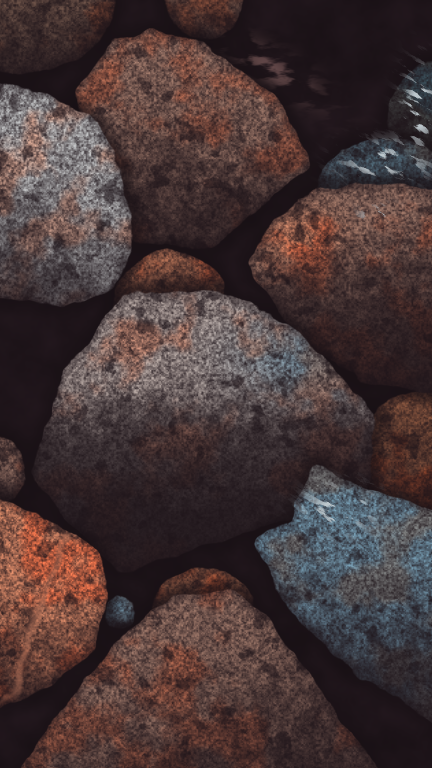
A Shadertoy shader for this texture:

```glsl
// A pile of weathered boulders with dark gaps and a few wet, glinting stones.
// Rounded polygons and ovals are painted back to front; each has a soft ridge
// between its lit top and shaded face, with layered value noise as grain.
const vec2 CANVAS = vec2(43.2, 76.8);  // working units
const vec3 SHADOW = vec3(0.115, 0.078, 0.098);
const vec3 GREY = vec3(0.53, 0.52, 0.53);
const vec3 BROWN = vec3(0.44, 0.33, 0.30);
const vec3 RUST = vec3(0.60, 0.38, 0.30);
const vec3 SLATE = vec3(0.33, 0.41, 0.47);
const vec3 GLINT = vec3(0.74, 0.78, 0.80);
const float ROUNDING = 1.0;  // corner radius of boulders
const float GRAIN = 1.5;     // speckle contrast
const float ROUGH = 1.6;     // raggedness of the ridge

vec2 p, q;  // canvas point, and the same point warped for uneven outlines
vec3 col;   // colour painted so far

float hash(vec2 a) {
  vec3 h = fract(a.xyx * 0.1031);
  h += dot(h, h.yzx + 33.33);
  return fract((h.x + h.y) * h.z);
}
float noise(vec2 a) {
  vec2 i = floor(a), f = fract(a), e = vec2(1, 0);
  f *= f * (3.0 - 2.0 * f);
  return mix(mix(hash(i), hash(i + e), f.x),
             mix(hash(i + e.yx), hash(i + e.xx), f.x), f.y);
}
float fbm(vec2 a) {
  float sum = 0.0, amp = 0.533;
  for (int i = 0; i < 4; i++, amp *= 0.5) {
    sum += amp * noise(a);
    a = mat2(1.6, 1.2, -1.2, 1.6) * a + 17.0;
  }
  return sum;
}

// Each column of the outline holds two corners
vec2 corner(mat4 m, int i) { return i % 2 == 0 ? m[i / 2].xy : m[i / 2].zw; }
// Signed distance to a rounded eight-cornered outline
float boulder(mat4 m) {
  vec2 a = corner(m, 7);
  float d = 1e5, s = 1.0;
  for (int i = 0; i < 8; i++) {
    vec2 v = corner(m, i), e = a - v, w = q - v;
    vec2 b = w - e * clamp(dot(w, e) / dot(e, e), 0.0, 1.0);
    d = min(d, dot(b, b));
    bvec3 c = bvec3(q.y >= v.y, q.y < a.y, e.x * w.y > e.y * w.x);
    if (all(c) || all(not(c))) s = -s;
    a = v;
  }
  return s * sqrt(d) - ROUNDING;
}
// Ovals and spots: centre in xy, radii in zw
float oval(vec4 o) { return (length((q - o.xy) / o.zw) - 1.0) * min(o.z, o.w); }
float spot(vec4 o) {
  vec2 r = (p - o.xy) / o.zw;
  return exp(-dot(r, r));
}

// ridge: midpoint, angle toward the light, half width
void paint(float d, vec3 lit, vec4 ridge) {
  col = mix(SHADOW * 0.8, col, mix(0.4, 1.0, smoothstep(0.0, 1.8, d)));
  if (d > 0.5) return;
  float h = dot(p - ridge.xy, vec2(cos(ridge.z), sin(ridge.z))) / ridge.w;
  h += (fbm(p * 0.8) - 0.5) * ROUGH;
  float tone = 0.08 + 0.27 * smoothstep(-3.0, 0.0, h) + 0.65 * smoothstep(-1.0, 1.0, h);
  tone *= mix(0.65, 1.0, smoothstep(0.0, 1.0, -d));
  tone *= 1.0 - 0.55 * smoothstep(0.62, 0.75, fbm(p * 0.7 + 9.0));
  float speck = 0.55 * noise(p * 4.0) + 0.45 * noise(p * 7.3 + 5.0) - 0.5;
  lit *= mix(vec3(1), vec3(1.12, 0.88, 0.78), smoothstep(0.45, 0.7, fbm(p * 0.28 + 31.0)));
  vec3 stone = SHADOW + (lit - SHADOW) * tone * (1.0 + GRAIN * speck);
  float px = CANVAS.x / iResolution.x;
  col = mix(col, stone, 1.0 - smoothstep(-px, px, d));
}
// Broken bright streaks on wet stone
void wet(vec4 area) {
  float streak = smoothstep(0.56, 0.7, fbm(p * vec2(0.9, 1.5) + p.yx * 0.5));
  col = mix(col, GLINT, streak * min(1.0, 1.3 * spot(area)));
}

void mainImage(out vec4 fragColor, in vec2 fragCoord) {
  p = fragCoord / iResolution.xy * CANVAS;
  q = p + 0.9 * (vec2(fbm(p * 0.45), fbm(p * 0.45 + 40.0)) - 0.5);
  // Gaps and the dark layered ledge at the top
  col = SHADOW * (0.8 + 0.4 * fbm(p * 0.4));
  float ledge = spot(vec4(27, 70.0 - 0.55 * (p.x - 27.0), 5, 2));
  col += BROWN * 0.6 * ledge * smoothstep(0.42, 0.7, fbm(p * vec2(0.5, 1.3) + 3.0));
  // Upper stones
  paint(oval(vec4(2, 77, 9.4, 7.5)), BROWN * 0.75, vec4(3, 75, 1.6, 5));
  paint(oval(vec4(20.3, 78, 4, 5.2)), BROWN * 0.8, vec4(20, 76, 1.6, 4));
  paint(oval(vec4(43.5, 64.5, 4.7, 6)), SLATE * 0.6, vec4(42, 66, 1.6, 5));
  paint(oval(vec4(38.5, 58, 6.6, 5)), SLATE * 0.8, vec4(38, 60, 1.6, 4));
  wet(vec4(38.5, 60.3, 3.5, 2));
  wet(vec4(42, 66, 1.6, 3.5));
  paint(boulder(mat4(8.4, 67.3, 11.5, 71.8, 15.2, 72.9, 20, 71.5, 26.6, 66.7, 29.9, 60.5, 21, 53, 14, 53.5)), BROWN, vec4(19, 61.5, 1.5, 7));
  paint(oval(vec4(17, 46.5, 5.5, 5.3)), RUST * 0.85, vec4(17, 49, 1.6, 3));
  paint(boulder(mat4(-2, 68, 4.2, 66.6, 9, 63.8, 11.1, 59.5, 12.4, 53, 10.8, 48.8, 6, 47.2, -2, 48)), GREY, vec4(5, 54, 1.2, 8));
  // Right-hand stones
  paint(boulder(mat4(38.6, 35.5, 41, 36.4, 45, 37.5, 45, 26, 41, 26.5, 38, 27.5, 37, 30, 37.2, 33)), RUST * 0.65, vec4(41, 31, 1.3, 7));
  vec3 warm = mix(BROWN, RUST, spot(vec4(30, 53, 4, 3)));
  paint(boulder(mat4(25.9, 50.5, 28.2, 54.2, 32.4, 57, 38, 57.4, 45, 56.8, 45, 38, 37, 39.4, 30, 44)), warm, vec4(35, 50.5, 1.65, 5));
  wet(vec4(38.3, 55.2, 2, 0.9));
  // Central boulder with a bluish right shoulder
  vec3 sheen = mix(mix(BROWN, GREY, 0.6), SLATE, 0.8 * spot(vec4(31, 41, 7, 4)));
  paint(boulder(mat4(4.2, 29.3, 7.2, 39, 13, 46.5, 21.5, 46.8, 29.2, 43, 36.7, 35, 35.5, 28, 12, 20.5)), sheen, vec4(20, 36.5, 1.6, 4));
  // Lower stones, one crossed by a pale vein
  paint(oval(vec4(-0.5, 29.7, 3, 3.6)), BROWN, vec4(0, 30, 1.5, 3));
  paint(oval(vec4(12, 15.6, 1.4, 1.6)), SLATE, vec4(12, 15.5, 1.6, 2));
  float veined = boulder(mat4(-2, 26.2, 1, 25.5, 5.5, 23.4, 9, 21, 9.8, 17, 8.5, 12.5, 4.5, 9, -2, 6.5));
  paint(veined, RUST, vec4(4, 13, 1.5, 6));
  float vein = abs(q.x + 1.0 - 0.37 * q.y + 1.5 * noise(p * 0.5));
  col = mix(col, RUST * 1.1, 0.5 * (1.0 - smoothstep(0.1, 0.55, vein)) * smoothstep(0.0, 1.0, -veined));
  paint(oval(vec4(20.3, 16, 5, 3.9)), RUST * 0.75, vec4(20, 17.5, 1.6, 3));
  paint(boulder(mat4(2, -2, 7.5, 6, 13.5, 13.2, 18, 16.2, 23, 16.6, 26.5, 13.8, 31, 7.5, 38, -2)), BROWN, vec4(20, 6, 1.8, 9));
  paint(boulder(mat4(26.6, 22.3, 29.8, 24, 31.8, 29.2, 36, 27, 45, 24.3, 45, 4.5, 36, 10.5, 29.5, 16.5)), SLATE, vec4(36, 16, 1.5, 7));
  wet(vec4(34, 26, 3, 2));
  fragColor = vec4(col, 1);
}
```
